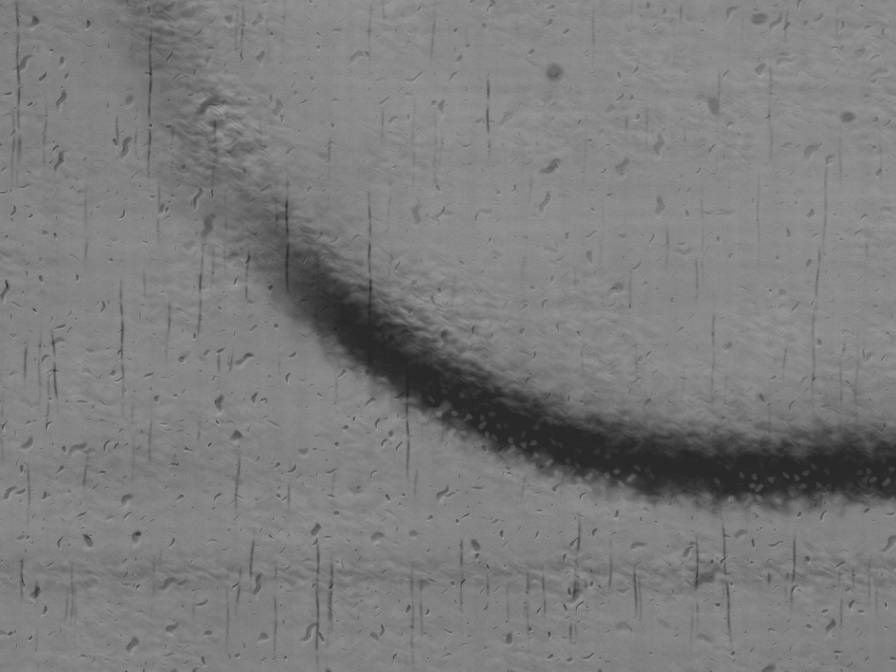
A WebGL 1 fragment shader for this texture:

```glsl
precision highp float;
// Worn grey metal sheet crossed by a soft dark groove that sweeps down to the right.
// The groove is a distance to a quartic curve; wrinkles and ragged pits come from
// cellular noise, and broken vertical scratches are scattered over stretched grids.
uniform vec2 u_resolution;

vec2 hash2(vec2 c) {
  return fract(sin(vec2(dot(c, vec2(127.1, 311.7)), dot(c, vec2(269.5, 183.3)))) * 43758.55);
}

// Distance to the nearest jittered cell point
float cellular(vec2 q) {
  vec2 id = floor(q), f = fract(q);
  float nearest = 2.0;
  for (int j = -1; j <= 1; j++)
    for (int i = -1; i <= 1; i++) {
      vec2 o = vec2(float(i), float(j));
      vec2 r = o + hash2(id + o) - f;
      nearest = min(nearest, dot(r, r));
    }
  return sqrt(nearest);
}

// Cellular surface lit from above
float relief(vec2 q) {
  q += 0.35 * vec2(sin(q.y * 1.7), sin(q.x * 1.3 + q.y));
  return cellular(q + vec2(0.12, 0.32)) - cellular(q);
}

// Thin line from ends.xy to ends.zw, fading at both
float scratch(vec2 p, vec4 ends) {
  vec2 axis = ends.zw - ends.xy, r = p - ends.xy;
  float t = clamp(dot(r, axis) / dot(axis, axis), 0.0, 1.0);
  float d = length(r - axis * t + vec2(0.001 * sin(p.y * 75.0 + ends.x * 90.0), 0.0));
  float w = 0.0014 + 0.5 / u_resolution.y;
  return exp(-d * d / (w * w)) * smoothstep(0.0, 0.25, t) * smoothstep(1.0, 0.6, t);
}

// Soft tilted ellipse: centre in xy, radii in zw
float spot(vec2 p, vec4 e, float angle) {
  float s = sin(angle), k = cos(angle);
  return smoothstep(1.4, 0.5, length(mat2(k, -s, s, k) * (p - e.xy) / e.zw));
}

// Random scratches, one at most per tall cell
float scratchField(vec2 p, vec2 size, float seed) {
  vec2 id = floor(p / size);
  vec2 h = hash2(id + seed), g = hash2(id + seed + 31.0);
  vec2 top = (id + vec2(0.2 + 0.6 * h.x, 0.75 + 0.22 * h.y)) * size;
  vec2 bottom = top - vec2((g.x - 0.5) * 0.015, size.y * (0.2 + 0.5 * g.y));
  return scratch(p, vec4(top, bottom)) * step(0.4, g.x) * (0.3 + 0.7 * h.y);
}

// Scattered pits: dark body with a pale lower flank
float pits(vec2 p, float scale) {
  vec2 q = p * scale, id = floor(q);
  float sum = 0.0;
  for (int j = -1; j <= 1; j++)
    for (int i = -1; i <= 1; i++) {
      vec2 c = id + vec2(float(i), float(j));
      vec2 h = hash2(c + scale), g = hash2(c + scale + 17.0);
      vec4 e = vec4(c + h, 0.07 + 0.16 * g.y, 0.045 + 0.05 * h.x);
      float angle = g.x * 2.2 - 0.6;
      float pale = spot(q + vec2(0.0, 0.09), e, angle);
      sum += (spot(q, e, angle) - 0.4 * pale) * step(0.5, h.y) * (0.2 + 1.1 * g.x);
    }
  return sum;
}

void main() {
  vec2 p = gl_FragCoord.xy / u_resolution.y;

  // Signed distance to the groove, positive above it
  float g = max(1.13 - p.x, -0.1), steep = max(g - 0.8, 0.0);
  float slope = 1.04 * g + 0.8 * g * g * g + 20.0 * steep;
  float curve = 0.295 + 0.52 * g * g + 0.2 * g * g * g * g + 10.0 * steep * steep;
  float d = (p.y - curve) / sqrt(1.0 + slope * slope);

  // Plate tone, rolled streaks and stains
  float tone = 0.514 + 0.022 * smoothstep(0.0, 0.35, d) - 0.015 * smoothstep(0.3, 0.0, p.y);
  tone -= 0.03 * smoothstep(0.4, 0.0, p.x) * smoothstep(0.6, 1.0, p.y);
  tone += 0.022 * (0.5 - cellular(p * vec2(3.0, 45.0)));
  tone += 0.018 * (0.5 - cellular(p * vec2(45.0, 3.0) + 9.0));
  tone += 0.005 * (sin(p.y * 31.0 + sin(p.x * 4.0)) + sin(p.x * 13.0 + 2.0 * sin(p.y * 7.0)));
  float ruts = exp(-pow((p.y - 0.147) / 0.025, 2.0));
  tone -= 0.032 * ruts + 0.025 * exp(-pow((p.y - 0.3) / 0.03, 2.0)) * smoothstep(0.85, 0.2, p.x);
  tone -= 0.022 * exp(-pow((p.y - 0.612) / 0.008, 2.0)) * smoothstep(0.45, 0.2, p.x);
  tone -= 0.02 * exp(-pow((p.y - 0.865) / 0.007, 2.0)) * smoothstep(0.6, 0.8, p.x);

  // Groove: firm lower edge, soft upper edge, fading up to the left
  vec2 ragged = p + 0.0022 * vec2(sin(p.y * 260.0 + p.x * 90.0), sin(p.x * 230.0 + p.y * 70.0));
  float wrinkle = relief(p * vec2(30.0, 50.0)) + 0.7 * relief(ragged * vec2(62.0, 90.0) + 5.0);
  float e = d + 0.022 * (cellular(ragged * 34.0) - 0.5) + 0.012 * wrinkle;
  float core = smoothstep(-0.068, -0.02, e) * smoothstep(0.082, 0.006, e);
  float halo = smoothstep(-0.09, 0.0, e) * smoothstep(0.16, 0.0, e);
  float depth = 0.12 + 0.88 * smoothstep(0.32, 0.55, p.x), dark = core * depth;
  tone -= 0.265 * dark + halo * (0.035 + 0.065 * depth);

  // Wrinkles on the upper flank, in patches over the plate, and along the ruts
  float flank = exp(-pow((d - 0.04) / 0.08, 2.0)) * smoothstep(1.25, 0.45, p.x);
  float patches = smoothstep(0.6, 0.15, cellular(p * 6.0 + 2.0));
  flank *= (0.55 + 0.6 * patches) * smoothstep(0.1, 0.32, p.x);
  tone += wrinkle * (0.014 + 0.045 * patches + 0.13 * flank + 0.08 * ruts) * (1.0 - 0.6 * dark);
  float crumbs = smoothstep(0.32, 0.12, cellular(ragged * 48.0 + 3.0)) * patches;
  tone += 0.12 * crumbs * exp(-pow((d + 0.02) / 0.035, 2.0)) * depth;

  // Ragged pits and broken scratches
  float bare = (1.0 - 0.8 * dark) * (0.6 + 0.4 * smoothstep(0.05, -0.05, d));
  tone -= bare * (0.15 * pits(ragged, 14.0) + 0.18 * pits(ragged, 29.0) + 0.1 * pits(ragged, 47.0));
  float lines = 0.0;
  for (int i = 0; i < 4; i++) {
    float k = float(i);
    lines += 0.8 * bare * scratchField(p + k * 0.037, vec2(0.075 + 0.02 * k, 0.17 + 0.06 * k), 5.0 + 13.0 * k);
  }
  lines += scratch(p, vec4(0.225, 0.99, 0.221, 0.7)) + scratch(p, vec4(0.025, 1.03, 0.03, 0.72));
  lines += scratch(p, vec4(0.304, 0.69, 0.294, 0.47)) + scratch(p, vec4(0.427, 0.75, 0.428, 0.52));
  lines += scratch(p, vec4(0.55, 0.74, 0.551, 0.42)) + scratch(p, vec4(0.605, 0.48, 0.608, 0.26));
  lines += scratch(p, vec4(0.725, 0.9, 0.728, 0.75)) + scratch(p, vec4(0.473, 0.23, 0.472, -0.03));
  lines += scratch(p, vec4(0.865, 0.25, 0.845, 0.0)) + scratch(p, vec4(1.073, 0.25, 1.09, 0.01));
  lines += scratch(p, vec4(0.077, 0.52, 0.087, 0.37)) + scratch(p, vec4(0.18, 0.6, 0.184, 0.36));
  tone -= 0.19 * lines * (1.0 - 0.6 * dark) * smoothstep(0.9, 0.2, cellular(p * vec2(20.0, 45.0)));

  // Larger dents and one pale chip
  float dents = spot(p, vec4(0.825, 0.892, 0.013, 0.013), 0.0) + spot(p, vec4(1.13, 0.972, 0.012, 0.008), 0.2);
  dents += spot(p, vec4(1.062, 0.844, 0.008, 0.014), 0.3) + spot(p, vec4(1.262, 0.826, 0.011, 0.008), 0.0);
  dents += spot(ragged, vec4(0.82, 0.752, 0.018, 0.006), 0.6) + spot(ragged, vec4(0.31, 0.845, 0.022, 0.007), 0.7);
  dents += spot(ragged, vec4(0.31, 0.665, 0.007, 0.02), -0.3) + spot(ragged, vec4(1.05, 0.14, 0.025, 0.007), 0.6);
  tone += 0.12 * spot(ragged, vec4(0.65, 0.388, 0.025, 0.008), 0.5) - 0.15 * dents * (0.75 + 0.6 * wrinkle);

  tone += 0.02 * (hash2(floor(p * 384.0)).x - 0.5);
  gl_FragColor = vec4(vec3(clamp(tone, 0.16, 0.62)), 1.0);
}
```
